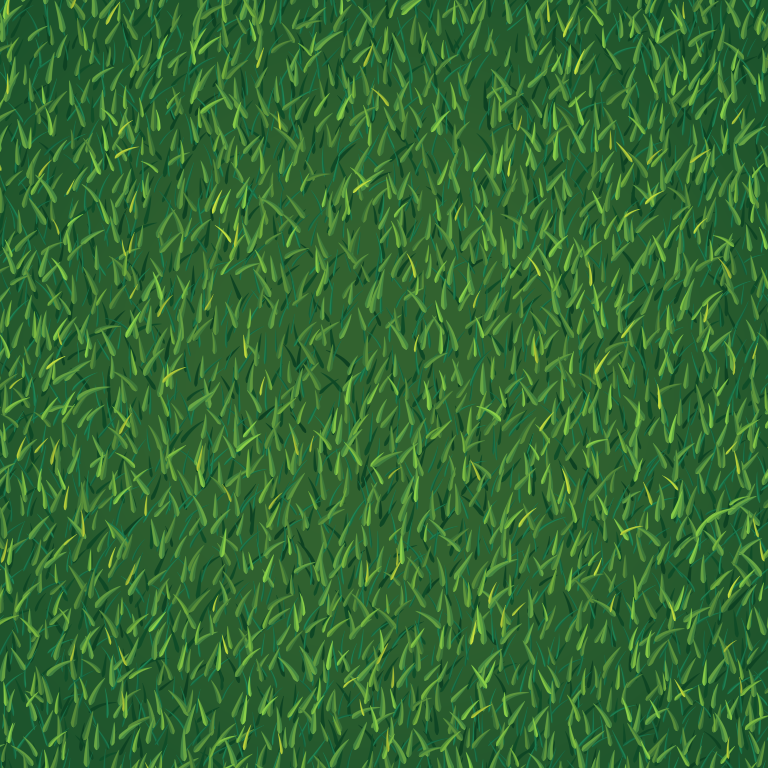
A WebGL 1 fragment shader for this texture:

```glsl
precision highp float;

uniform vec2 u_resolution;

// Soil colours, from the middle to the rim
const vec3 SOIL_CENTER = vec3(0.195, 0.385, 0.185);
const vec3 SOIL_RIM = vec3(0.110, 0.325, 0.170);
const vec2 RIM_RANGE = vec2(0.18, 0.72);

// Blade colours: shaded half and lit half
const vec3 SHADOW = vec3(0.060, 0.280, 0.145);
const vec3 TEAL_DARK = vec3(0.085, 0.390, 0.240);
const vec3 TEAL_LIGHT = vec3(0.110, 0.480, 0.310);
const vec3 GREEN_DARK = vec3(0.250, 0.490, 0.240);
const vec3 GREEN_LIGHT = vec3(0.375, 0.600, 0.245);
const vec3 LIME_DARK = vec3(0.350, 0.610, 0.240);
const vec3 LIME_LIGHT = vec3(0.500, 0.750, 0.260);
const vec3 YELLOW_DARK = vec3(0.560, 0.720, 0.230);
const vec3 YELLOW_LIGHT = vec3(0.740, 0.820, 0.220);

// Blade length and half width, in canvas units
const vec2 SHADOW_SIZE = vec2(0.033, 0.0026);
const vec2 TEAL_SIZE = vec2(0.034, 0.0016);
const vec2 GREEN_SIZE = vec2(0.034, 0.0038);
const vec2 LIME_SIZE = vec2(0.031, 0.0030);
const vec2 YELLOW_SIZE = vec2(0.028, 0.0021);

const float LEAN_BIAS = 0.12;
const float LEAN_SPREAD = 0.85;
const float BEND_SPREAD = 0.55;
const float JITTER = 0.92;
const float SIZE_VARIATION = 0.25;
const float TONE_VARIATION = 0.10;

vec4 hash4(vec2 p) {
  vec4 q = fract(p.xyxy * vec4(0.1031, 0.1030, 0.0973, 0.1099));
  q += dot(q, q.wzxy + 33.33);
  return fract((q.xxyz + q.yzzw) * q.zywx);
}

// Returns signed distance to the outline and offset from the curved spine
vec2 bladeShape(vec2 p, vec2 size, float bend) {
  float t = clamp(p.y / size.x + 0.5, 0.0, 1.0);
  float slope = 2.0 * bend * t;
  float across = (p.x - bend * size.x * (t * t - 0.3)) / sqrt(1.0 + slope * slope);
  float roundBase = sqrt(min(1.0, t * 7.0));
  float halfWidth = size.y * roundBase * pow(1.0 - t, 0.6);
  float d = max(abs(across) - halfWidth, abs(p.y) - 0.5 * size.x);
  return vec2(d, across);
}

// Scatters one blade per cell; lower rows are painted over higher ones
vec3 addBlades(vec3 color, vec2 p, float cells, float seed, float share,
               vec2 size, vec3 dark, vec3 light, float pixel) {
  vec2 home = floor(p * cells);
  for (int row = 0; row < 3; row++) {
    for (int col = 0; col < 3; col++) {
      vec2 cell = home + vec2(float(col) - 1.0, 1.0 - float(row));
      vec4 place = hash4(cell + seed);
      vec4 form = hash4(cell + seed + 71.7);
      vec2 center = (cell + 0.5 + JITTER * (place.xy - 0.5)) / cells;

      float lean = LEAN_BIAS + LEAN_SPREAD * (form.x + form.y - 1.0);
      float bend = 0.25 * lean + BEND_SPREAD * (form.z - 0.5);
      float c = cos(lean);
      float s = sin(lean);
      vec2 local = mat2(c, s, -s, c) * (p - center);

      float grow = 1.0 + SIZE_VARIATION * (2.0 * form.w - 1.0);
      vec2 blade = bladeShape(local, size * grow, bend);
      float cover = smoothstep(pixel, -pixel, blade.x) * step(place.z, share);

      // Two flat tones meet along the spine
      float side = place.w < 0.35 ? -1.0 : 1.0;
      float lit = smoothstep(pixel, -pixel, blade.y * side - 0.1 * size.y);
      float tone = 1.0 + TONE_VARIATION * (2.0 * fract(form.w * 7.0) - 1.0);
      color = mix(color, mix(dark, light, lit) * tone, cover);
    }
  }
  return color;
}

void main() {
  float scale = min(u_resolution.x, u_resolution.y);
  vec2 p = gl_FragCoord.xy / scale;
  vec2 uv = gl_FragCoord.xy / u_resolution;
  float pixel = 0.7 / scale;

  // Soil with a darker, cooler rim
  float rim = smoothstep(RIM_RANGE.x, RIM_RANGE.y, length(uv - 0.5));
  vec3 color = mix(SOIL_CENTER, SOIL_RIM, rim);

  // Grass from the deepest layer to the topmost
  color = addBlades(color, p, 34.0, 11.3, 0.90, SHADOW_SIZE, SHADOW, SHADOW, pixel);
  color = addBlades(color, p, 40.0, 137.1, 0.95, TEAL_SIZE, TEAL_DARK, TEAL_LIGHT, pixel);
  color = addBlades(color, p, 37.0, 251.9, 0.97, GREEN_SIZE, GREEN_DARK, GREEN_LIGHT, pixel);
  color = addBlades(color, p, 30.0, 389.5, 0.48, LIME_SIZE, LIME_DARK, LIME_LIGHT, pixel);
  color = addBlades(color, p, 30.0, 523.7, 0.14, YELLOW_SIZE, YELLOW_DARK, YELLOW_LIGHT, pixel);

  gl_FragColor = vec4(color, 1.0);
}
```
